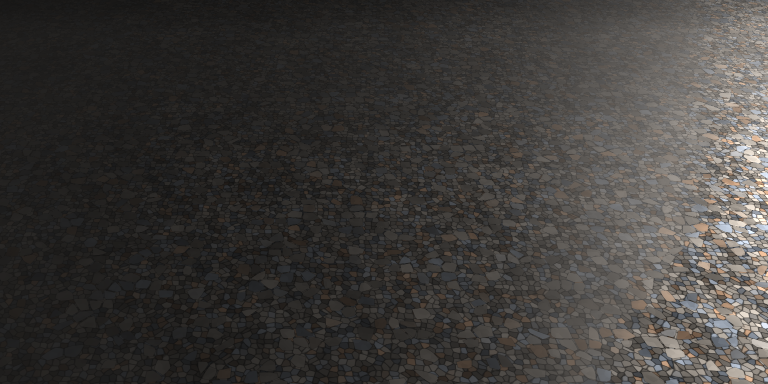
Give the GLSL for this texture, as a Shadertoy shader.

```glsl
// Gravel ground receding upward, lit by a soft glow from the right.
// Two cellular layers in a perspective plane make chips and larger stones;
// a smooth light field, clumps from layered sines and haze shade them.

vec3 hash3(vec2 p) {
    vec3 q = fract(vec3(p.xyx) * vec3(0.1031, 0.1030, 0.0973));
    q += dot(q, q.yxz + 33.33);
    return fract((q.xxy + q.yzz) * q.zyx);
}

// x: border distance estimate, yzw: random values of the nearest stone
vec4 stones(vec2 p) {
    vec2 cell = floor(p), f = p - cell;
    float nearest = 9.0, second = 9.0;
    vec3 id = vec3(0.0);
    for (int j = -1; j <= 1; j++)
    for (int i = -1; i <= 1; i++) {
        vec2 g = vec2(i, j);
        vec3 h = hash3(cell + g + 71.0);
        vec2 d = g + 0.1 + 0.8 * h.xy - f;
        d.y += 0.5 * (h.z - 0.5) * d.x;
        float dist = length(d) + 0.14 * abs(d.x + d.y);
        if (dist < nearest) {
            second = nearest;
            nearest = dist;
            id = h;
        } else second = min(second, dist);
    }
    return vec4(second - nearest, fract(id * 7.31 + id.yzx * 3.7));
}

// Slate, neutral and tan minerals chosen by one random value
vec3 mineral(float pick) {
    vec3 tint = mix(vec3(0.91, 0.99, 1.10), vec3(1.02, 1.0, 0.97), smoothstep(0.1, 0.35, pick));
    return mix(tint, vec3(1.18, 0.98, 0.82), smoothstep(0.8, 0.97, pick));
}

float clumps(vec2 p) {
    float sum = 0.0, amp = 0.5;
    for (int i = 0; i < 4; i++) {
        sum += amp * sin(p.x + 1.7 * sin(p.y * 0.8)) * sin(p.y + 1.3 * sin(p.x * 0.7));
        p = mat2(1.5, 1.1, -1.1, 1.5) * p + 2.3;
        amp *= 0.6;
    }
    return sum;
}

// Reflectance of the ground, averaging near one
vec3 gravel(vec2 uv, float aspect) {
    float depth = 1.0 / (1.9 - uv.y);
    vec2 ground = vec2((uv.x - 0.5) * aspect * depth, depth);
    vec4 chip = stones(ground * vec2(92.0, 235.0));
    vec4 rock = stones(ground * vec2(45.0, 118.0) + 13.7);

    vec3 tone = mineral(chip.z) * (0.65 + 0.75 * chip.y);
    tone *= mix(0.5, 1.0, smoothstep(0.02, 0.28, chip.x));

    // Larger rocks lie over the chips in scattered cells
    float cover = step(0.66, rock.w) * smoothstep(0.08, 0.2, rock.x);
    float rim = step(0.66, rock.w) * smoothstep(0.0, 0.08, rock.x);
    vec3 face = mineral(rock.z) * (0.8 + 0.55 * rock.y) * (0.94 + 0.1 * chip.y);
    tone = mix(tone * (1.0 - 0.3 * rim), face, cover);

    float clump = clumps(ground * vec2(17.0, 42.0));
    return tone * (1.12 + 0.2 * clump);
}

// Light level: dark on the left, a pale glow against the right edge
float lightLevel(vec2 uv) {
    float rise = pow(uv.x, 3.5);
    float band = exp(-pow((uv.y - 0.57) / 0.48, 2.0));
    float level = 0.118 + rise * mix(0.36, 0.54, band);
    level += 0.035 * smoothstep(0.66, 0.8, uv.x) * (1.0 - smoothstep(0.5, 0.9, uv.y))
           * (1.0 - smoothstep(0.85, 0.95, uv.x));
    level += 0.016 * smoothstep(0.1, 0.5, uv.x) * (1.0 - uv.y);
    return level * (1.0 - 0.2 * smoothstep(0.9, 1.0, uv.y));
}

void mainImage(out vec4 fragColor, in vec2 fragCoord) {
    float aspect = iResolution.x / iResolution.y;
    vec2 uv = fragCoord / iResolution.xy;

    // Four samples per pixel smooth the stone edges
    vec3 tone = vec3(0.0);
    for (int i = 0; i < 4; i++) {
        vec2 offset = vec2(i & 1, i >> 1) * 0.5 - 0.25;
        tone += 0.25 * gravel((fragCoord + offset) / iResolution.xy, aspect);
    }

    // Haze flattens the far ground and the edge of the shadow
    float far = smoothstep(0.45, 0.85, uv.y);
    float edge = 0.92 - 0.12 * smoothstep(0.5, 0.0, uv.y);
    float lit = smoothstep(edge - 0.05, edge + 0.04, uv.x);
    float haze = smoothstep(0.62, 0.77, uv.x) * (1.0 - lit);
    float contrast = mix(0.78, 1.05, lit) * (1.0 - 0.5 * haze) * (1.0 - 0.5 * far);
    contrast *= mix(0.5, 1.0, smoothstep(0.0, 0.35, uv.x));
    tone = mix(vec3(1.0), tone, contrast);

    vec3 color = lightLevel(uv) * tone * vec3(1.025, 0.995, 0.965);
    fragColor = vec4(clamp(color, 0.0, 1.0), 1.0);
}
```
